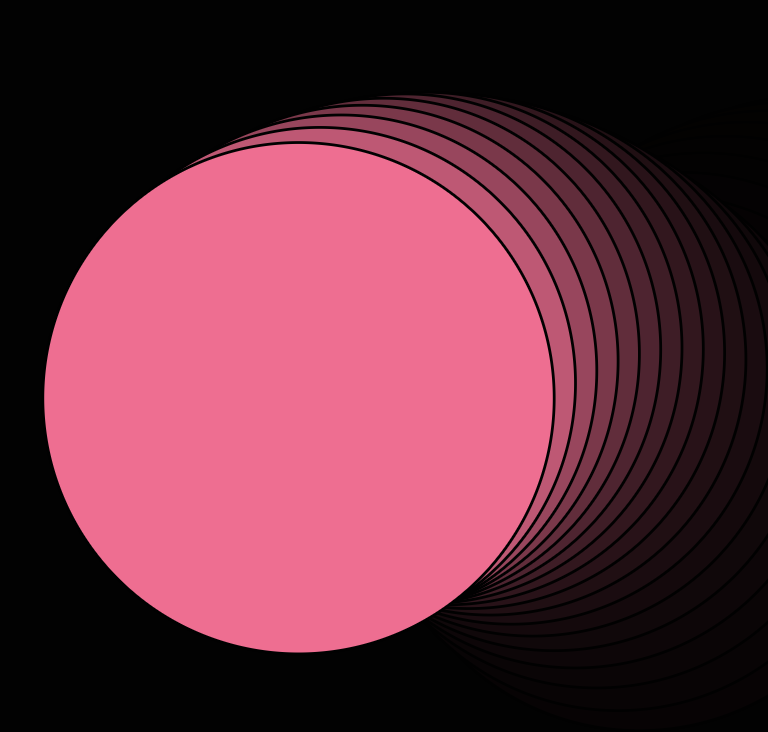
Reproduce this background procedurally as a Shadertoy shader.

```glsl
// A pink disc in front of a fading trail of its earlier positions.
// The centres follow a bouncing parabola; discs are painted from oldest to
// newest, each with a dark rim, so the trail closes into a fan of crescents.

const int TRAIL_COUNT = 26;
const float RADIUS = 0.3493;
const float RIM_HALF_WIDTH = 0.0019;
const float FADE_PER_STEP = 0.8;

const vec3 PINK = vec3(0.933, 0.431, 0.569);
const vec3 RESIDUE = vec3(0.013, 0.008, 0.005);
const vec3 BACKGROUND = vec3(0.006);
const vec3 RIM = vec3(0.004);

// Centre of the disc a number of steps back along its path
vec2 pathCentre(float stepsBack) {
    const vec2 apex = vec2(0.5853, 0.5246);
    const float apexStep = 6.1;
    const float stepX = 0.0291;
    const float gravity = 0.001844;
    const float halfBounce = 9.8;

    float fromApex = stepsBack - apexStep;
    float fall = mod(fromApex + halfBounce, 2.0 * halfBounce) - halfBounce;
    return apex + vec2(stepX * fromApex, -gravity * fall * fall);
}

// Antialiased coverage of the inside of a signed distance
float coverage(float dist, float pixel) {
    return clamp(0.5 - dist / pixel, 0.0, 1.0);
}

// Paint one filled disc with its rim over the colour below
vec3 paintDisc(vec3 below, vec2 p, vec2 centre, vec3 fill, float pixel) {
    float dist = length(p - centre) - RADIUS;
    vec3 color = mix(below, RIM, coverage(dist - RIM_HALF_WIDTH, pixel));
    return mix(color, fill, coverage(dist + RIM_HALF_WIDTH, pixel));
}

void mainImage(out vec4 fragColor, in vec2 fragCoord) {
    float pixel = 1.0 / iResolution.y;
    vec2 p = fragCoord * pixel;
    vec3 color = BACKGROUND;

    // Oldest disc first, brightest disc last
    for (int i = TRAIL_COUNT; i >= 0; i--) {
        float age = float(i);
        vec3 fill = max(PINK * pow(FADE_PER_STEP, age), RESIDUE);
        color = paintDisc(color, p, pathCentre(age), fill, pixel);
    }
    fragColor = vec4(color, 1.0);
}
```
